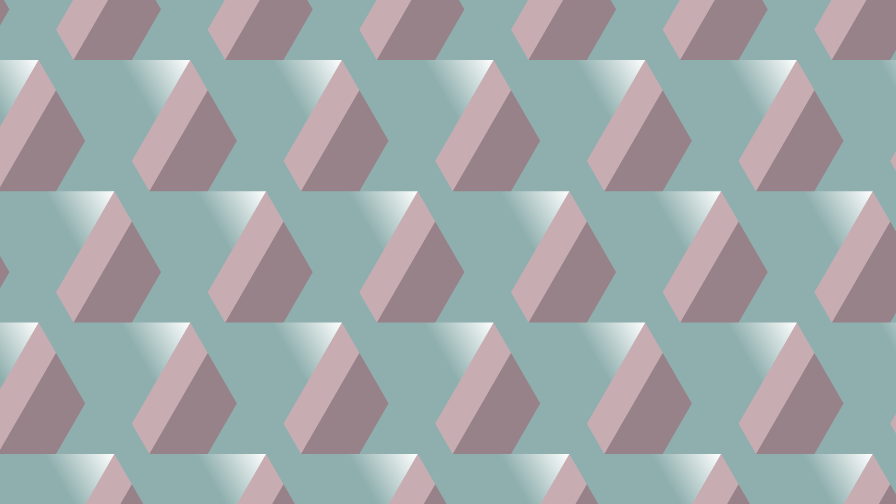
Give the GLSL for this pattern, as a Shadertoy shader.

```glsl
const vec3 TEAL  = vec3(0.557, 0.686, 0.680);
const vec3 PINK  = vec3(0.780, 0.675, 0.700);
const vec3 MAUVE = vec3(0.588, 0.508, 0.535);
const vec3 SHINE = vec3(1.0);

const float PERIOD = 0.30093;              // repeat width, in canvas heights
const vec2  APEX   = vec2(0.2269, 0.6205); // top corner of one block

// Lengths below are fractions of the repeat
const float BAND   = 3.0 / 13.0;           // width of the light side
const float BODY   = 8.0 / 13.0;           // width of light and dark sides
const float SLANT  = 10.0 / 13.0;          // length of the long slanted edge
const float GLOW   = 6.0 / 13.0;           // reach of the white fade
const int   SAMPLES = 4;                   // antialiasing grid per axis

// Maps the triangular lattice to unit squares: x across, y down the slant
vec2 latticeCoord(vec2 p) {
    vec2 q = (p - APEX) / PERIOD;
    float down = -q.y * 2.0 / sqrt(3.0);
    return vec2(q.x + 0.5 * down, down);
}

vec3 blockPattern(vec2 p) {
    vec2 c = fract(latticeCoord(p));

    // White fade to the left of the apex
    float fade = clamp(1.0 - (c.y + 1.0 - c.x) / GLOW, 0.0, 1.0);
    vec3 color = mix(TEAL, SHINE, fade);

    // Two sides of the block
    bool belowTop = c.y > c.x;
    if (belowTop && c.x < BAND) {
        if (c.y < c.x + SLANT) color = PINK;
    } else if (belowTop && c.x < BODY) {
        color = MAUVE;
    }
    return color;
}

void mainImage(out vec4 fragColor, in vec2 fragCoord) {
    // Average a grid of samples across the pixel
    vec3 sum = vec3(0.0);
    for (int j = 0; j < SAMPLES; j++) {
        for (int i = 0; i < SAMPLES; i++) {
            vec2 offset = (vec2(i, j) + 0.5) / float(SAMPLES) - 0.5;
            sum += blockPattern((fragCoord + offset) / iResolution.y);
        }
    }
    fragColor = vec4(sum / float(SAMPLES * SAMPLES), 1.0);
}
```
